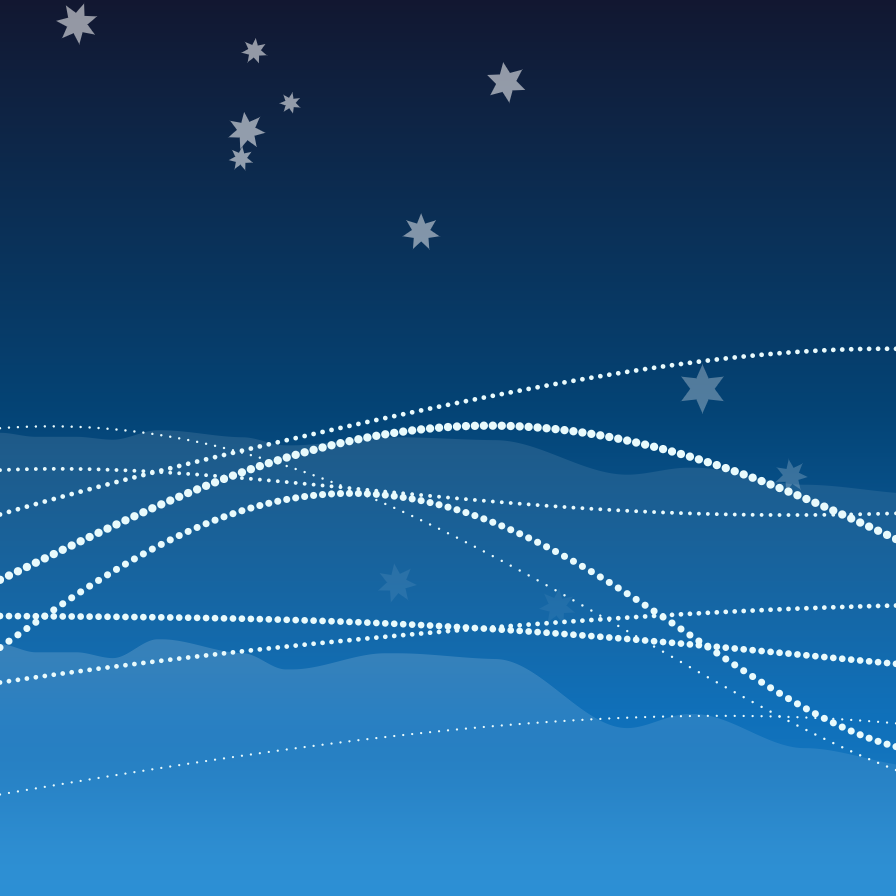
A Shadertoy shader for this background:

```glsl
// Night sky over two translucent ridges, with fading stars and dotted swooping lines.
// The ridges are sums of smooth ramps; each line is a quartic through five evenly
// spaced heights, sampled on a shared grid of dot columns. All units are canvas heights.

#define DOT_COLUMNS 100.0
#define STAR_OPACITY 0.55
#define STAR_INNER 0.5
#define NEAR_BASE 0.281
#define FAR_BASE 0.517
#define FAR_SQUASH 0.5
#define NEAR_HAZE 0.15
#define FAR_HAZE 0.10

const vec3 NIGHT = vec3(0.07, 0.09, 0.19);
const vec3 DUSK  = vec3(0.015, 0.265, 0.46);
const vec3 AZURE = vec3(0.06, 0.44, 0.73);
const vec3 GLOW  = vec3(0.17, 0.56, 0.83);
const vec3 DOT_COLOR = vec3(0.91, 0.98, 0.99);
const float PI = 3.14159;

// Stars: x, y, radius, clockwise tilt; the last two have six tips, the rest seven.
const int STARS = 11;
const vec4 STAR[STARS] = vec4[STARS](
    vec4(0.086, 0.974, 0.0235, 0.34), vec4(0.284, 0.943, 0.0145, 0.10),
    vec4(0.324, 0.885, 0.0120, 0.20), vec4(0.275, 0.854, 0.0212, -0.12),
    vec4(0.269, 0.823, 0.0137, 0.10), vec4(0.470, 0.741, 0.0210, 0.00),
    vec4(0.883, 0.469, 0.0185, -0.15), vec4(0.443, 0.349, 0.0222, -0.14),
    vec4(0.622, 0.323, 0.0205, 0.10), vec4(0.565, 0.908, 0.0228, -0.15),
    vec4(0.784, 0.566, 0.0273, 0.00));

// Dotted lines: heights at x = 0, 1/4, 1/2, 3/4, then (height at x = 1, dot radius).
const int LINES = 8;
const vec4 HEIGHTS[LINES] = vec4[LINES](
    vec4(0.4258, 0.4922, 0.5482, 0.5924), vec4(0.3529, 0.4655, 0.5234, 0.4961),
    vec4(0.2773, 0.4232, 0.4340, 0.3047), vec4(0.3125, 0.3099, 0.3008, 0.2826),
    vec4(0.2383, 0.2708, 0.2956, 0.3138), vec4(0.5221, 0.5000, 0.4049, 0.2669),
    vec4(0.4753, 0.4681, 0.4447, 0.4277), vec4(0.1133, 0.1536, 0.1849, 0.2005));
const vec2 LINE_END[LINES] = vec2[LINES](
    vec2(0.6107, 0.0026), vec2(0.3984, 0.0046), vec2(0.1667, 0.0039), vec2(0.2591, 0.0037),
    vec2(0.3242, 0.0026), vec2(0.1406, 0.0013), vec2(0.4271, 0.0021), vec2(0.1927, 0.0012));

// Antialiased coverage from a signed distance.
float coverage(float dist, float pixel) {
    return clamp(0.5 - dist / pixel, 0.0, 1.0);
}

vec3 skyColor(float h) {
    vec3 c = mix(GLOW, AZURE, smoothstep(0.0, 0.2, h));
    c = mix(c, DUSK, clamp((h - 0.2) / 0.34, 0.0, 1.0));
    return mix(c, NIGHT, clamp((h - 0.54) / 0.46, 0.0, 1.0));
}

// Ridge profile relative to its left end.
float ridge(float x) {
    float rises = 0.0210 * smoothstep(0.126, 0.176, x)
                + 0.0180 * smoothstep(0.326, 0.430, x)
                + 0.0156 * smoothstep(0.700, 0.768, x);
    float falls = 0.0090 * smoothstep(0.000, 0.040, x)
                + 0.0065 * smoothstep(0.085, 0.126, x)
                + 0.0156 * smoothstep(0.180, 0.273, x)
                + 0.0180 * smoothstep(0.271, 0.319, x)
                + 0.0065 * smoothstep(0.443, 0.560, x)
                + 0.0770 * smoothstep(0.553, 0.700, x)
                + 0.0380 * smoothstep(0.775, 0.898, x)
                + 0.0210 * smoothstep(0.898, 1.030, x);
    return rises - falls;
}

// Signed distance to the edge lines of a regular star.
float starDistance(vec2 q, float radius, float tilt, float tips) {
    float halfSector = PI / tips;
    float a = atan(q.x, q.y) - tilt;
    a = abs(mod(a + halfSector, 2.0 * halfSector) - halfSector);
    vec2 folded = length(q) * vec2(cos(a), sin(a));
    vec2 tip = vec2(radius, 0.0);
    vec2 edge = STAR_INNER * radius * vec2(cos(halfSector), sin(halfSector)) - tip;
    return dot(folded - tip, normalize(vec2(edge.y, -edge.x)));
}

// Quartic Lagrange interpolation through five evenly spaced heights.
float lineHeight(float x, vec4 k, float last) {
    float s = 4.0 * x, a = s - 1.0, b = s - 2.0, c = s - 3.0, d = s - 4.0;
    vec4 weights = vec4(a*b*c*d / 24.0, -s*b*c*d / 6.0, s*a*c*d / 4.0, -s*a*b*d / 6.0);
    return dot(weights, k) + last * s*a*b*c / 24.0;
}

void mainImage(out vec4 fragColor, in vec2 fragCoord) {
    float pixel = 1.0 / iResolution.y;
    vec2 p = (fragCoord - 0.5 * iResolution.xy) * pixel + 0.5;
    vec3 color = skyColor(p.y);

    // Hazy ridges, each fading out downwards
    float profile = ridge(p.x);
    float farFade = clamp((p.y - 0.2) / 0.3, 0.0, 1.0);
    float nearFade = clamp(p.y / 0.27, 0.0, 1.0);
    color = mix(color, vec3(1.0), FAR_HAZE * farFade * coverage(p.y - FAR_BASE - FAR_SQUASH * profile, pixel));
    color = mix(color, vec3(1.0), NEAR_HAZE * nearFade * coverage(p.y - NEAR_BASE - profile, pixel));

    // Stars, fainter towards the ground
    for (int i = 0; i < STARS; i++) {
        vec4 star = STAR[i];
        float dist = starDistance(p - star.xy, star.z, star.w, i < STARS - 2 ? 7.0 : 6.0);
        float fade = clamp((star.y - 0.27) / 0.53, 0.0, 1.0);
        color = mix(color, vec3(1.0), STAR_OPACITY * fade * coverage(dist, pixel));
    }

    // Dotted lines: only the nearest column can reach this point
    float column = floor(p.x * DOT_COLUMNS + 0.5) / DOT_COLUMNS;
    for (int i = 0; i < LINES; i++) {
        vec2 center = vec2(column, lineHeight(column, HEIGHTS[i], LINE_END[i].x));
        color = mix(color, DOT_COLOR, coverage(distance(p, center) - LINE_END[i].y, pixel));
    }
    fragColor = vec4(color, 1.0);
}
```
